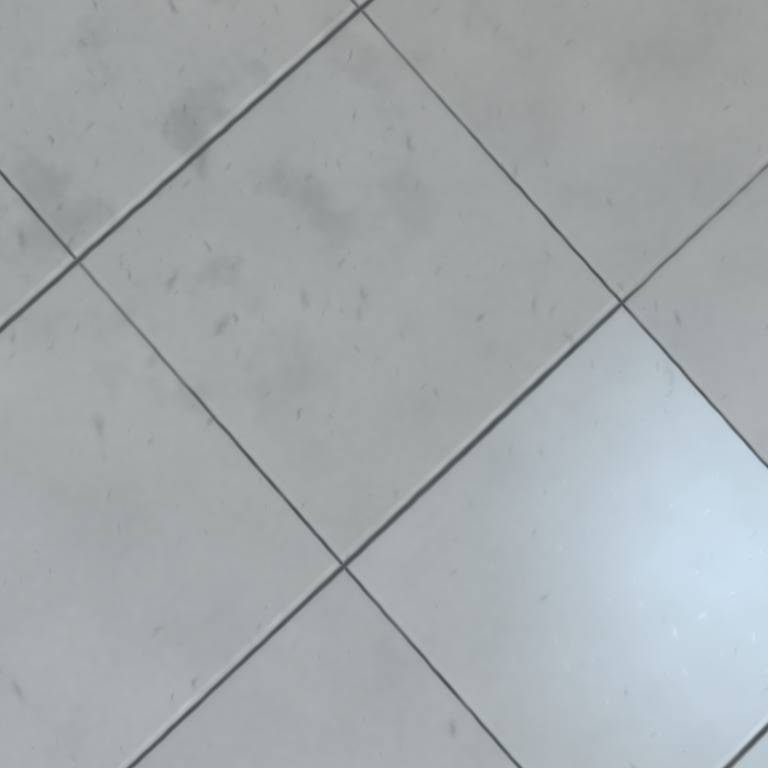
Give the GLSL for this texture, as a Shadertoy shader.

```glsl
// Pale stone floor tiles laid diagonally, seen in slight perspective, with dark worn joints.
// Two projective coordinates number the joints; gradient noise clouds the stone,
// scattered flecks mark it, and a cool window reflection lights the lower right tile.

vec2 hash2(vec2 p) {
    vec3 q = fract(p.xyx * vec3(0.1031, 0.1030, 0.0973));
    q += dot(q, q.yzx + 33.33);
    return fract((q.xx + q.yz) * q.zy);
}

float gradientNoise(vec2 p) {
    vec2 i = floor(p), f = p - i;
    vec2 s = f * f * f * (f * (f * 6.0 - 15.0) + 10.0);
    vec2 e = vec2(1, 0);
    float a = dot(hash2(i) * 2.0 - 1.0, f);
    float b = dot(hash2(i + e.xy) * 2.0 - 1.0, f - e.xy);
    float c = dot(hash2(i + e.yx) * 2.0 - 1.0, f - e.yx);
    float d = dot(hash2(i + e.xx) * 2.0 - 1.0, f - e.xx);
    return mix(mix(a, b, s.x), mix(c, d, s.x), s.y);
}

float fbm(vec2 p) {
    float sum = 0.0, amp = 0.6;
    for (int k = 0; k < 5; k++) {
        sum += amp * gradientNoise(p);
        p = mat2(1.6, 1.2, -1.2, 1.6) * p + 7.3;
        amp *= 0.55;
    }
    return sum;
}

// Soft elongated marks, at most one per cell, present with the given chance
float flecks(vec2 p, float chance) {
    vec2 cell = floor(p);
    float mark = 0.0;
    for (int y = -1; y <= 1; y++)
    for (int x = -1; x <= 1; x++) {
        vec2 id = cell + vec2(x, y);
        vec2 r = hash2(id + 41.0), s = hash2(id + 97.0);
        vec2 d = p - id - r;
        float angle = 0.6 + 1.5 * s.x;
        d = mat2(cos(angle), -sin(angle), sin(angle), cos(angle)) * d;
        d += 0.08 * gradientNoise(p * 5.0);
        float size = mix(0.06, 0.17, s.y * s.y);
        float shape = exp(-dot(d * vec2(0.6, 1.5), d * vec2(0.6, 1.5)) / (size * size));
        mark += shape * step(hash2(id + 13.0).x, chance) * (0.4 + 0.6 * r.y);
    }
    return min(mark, 1.0);
}

// Dark core of a joint at signed distance d
float groove(float d, float halfWidth) {
    float px = 1.0 / iResolution.y;
    return 1.0 - smoothstep(halfWidth * 0.2 - px * 0.5, halfWidth + px * 0.5, abs(d));
}

void mainImage(out vec4 fragColor, in vec2 fragCoord) {
    vec2 p = fragCoord / iResolution.xy;

    // Tile coordinates: joints lie at whole values of u (falling) and v (rising)
    vec2 wobble = 0.0012 * vec2(gradientNoise(p * 45.0), gradientNoise(p * 45.0 + 20.0));
    vec2 q = p + wobble;
    float u = (q.y + 1.146 * q.x - 0.776) / (0.830 - 0.045 * q.x - 0.060 * q.y);
    float v = (0.570 + 0.891 * q.x - q.y) / (0.724 - 0.018 * q.x - 0.038 * q.y);
    vec2 joint = round(vec2(u, v));
    vec2 dist = (vec2(u, v) - joint) * vec2(0.52, 0.515);
    vec2 tile = floor(vec2(u, v));

    // Clouded stone, warmer and darker toward the top right
    float lit = clamp(1.05 - 0.75 * p.y - 0.25 * p.x, 0.0, 1.0);
    vec3 color = mix(vec3(0.608, 0.617, 0.613), vec3(0.656, 0.674, 0.682), lit);
    color += 0.006 * (hash2(tile + 5.0).x - 0.5);
    color += 0.045 * fbm(p * 5.0 + tile * 3.7);
    color += 0.012 * gradientNoise(p * 70.0);

    // Window reflection, broken off at the next tile to the right
    vec2 g = (p - vec2(0.96, 0.27)) / vec2(0.26, 0.32);
    float glow = exp(-dot(g, g)) * (1.0 + 0.25 * fbm(p * 7.0));
    glow *= tile.y < 1.0 ? 0.12 : tile.x > 0.5 ? 0.25 : tile.x < 0.0 ? 0.5 : 1.0;
    color = mix(color, vec3(0.80, 0.875, 0.935), clamp(glow, 0.0, 1.0));

    // Grey smudges, densest at the upper left, and pale nicks in the reflection
    float stained = exp(-10.0 * dot(p - vec2(0.22, 0.82), p - vec2(0.22, 0.82)));
    float patches = smoothstep(0.0, 0.35, fbm(p * 9.0 + 3.0));
    color -= 0.055 * patches * (0.2 + 0.8 * stained);
    color -= 0.085 * flecks(p * 17.0, 0.14 + 0.3 * stained) * (1.0 - 0.6 * glow);
    color -= 0.045 * flecks(p * 38.0 + 9.0, 0.10 + 0.2 * stained);
    color += 0.06 * flecks(p * 34.0 + 60.0, 0.2) * glow;

    // Joint wear: thin and faint on some stretches, patchy where nearly closed
    float wear = gradientNoise(p * 32.0 + 4.0);
    float closed = joint.y > 0.5 && joint.y < 1.5 ? smoothstep(0.95, 1.08, u) : 0.0;
    float bulge = joint.y > 0.5 ? exp(-4.0 * (u - 0.4) * (u - 0.4)) : 0.5;
    float riseWidth = mix(0.0042 + 0.0016 * bulge, 0.0034, closed);
    float riseDark = mix(0.88, 0.48 + 0.6 * wear, closed) + 0.15 * wear;
    float fallDark = mix(0.50, 0.82, smoothstep(0.05, 0.5, abs(v - 0.2))) + 0.35 * wear;
    float rising = groove(dist.y, riseWidth) * riseDark;
    float falling = groove(dist.x, 0.0036) * fallDark;

    // Pale lip above each rising joint, soft shade beside both, then the dark core
    float lip = exp(-pow((dist.y + 0.0085) / 0.0035, 2.0)) * (1.0 - 0.6 * closed);
    color += 0.055 * lip * (1.0 + wear);
    color += 0.02 * exp(-pow((dist.x - 0.007) / 0.003, 2.0));
    color -= 0.035 * exp(-pow(dist.y / 0.008, 2.0)) + 0.025 * exp(-pow(dist.x / 0.007, 2.0));
    color = mix(color, vec3(0.28, 0.29, 0.30), clamp(max(rising, falling), 0.0, 1.0));

    fragColor = vec4(clamp(color, 0.0, 1.0), 1.0);
}
```
